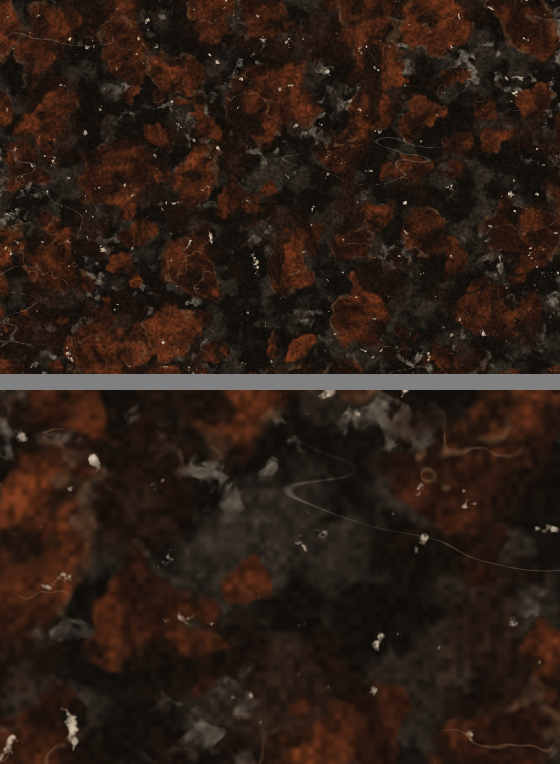
Top, the full canvas; bottom, a detail of the centre.
Write a Shadertoy shader that draws this texture.

```glsl
const vec3 BLACK_MICA = vec3(0.075, 0.060, 0.044);
const vec3 SMOKY_GREY = vec3(0.185, 0.158, 0.128);
const vec3 PALE_QUARTZ = vec3(0.42, 0.38, 0.33);
const vec3 DARK_RUST = vec3(0.145, 0.080, 0.052);
const vec3 BRIGHT_RUST = vec3(0.385, 0.185, 0.095);
const vec3 TAN_VEIN = vec3(0.40, 0.29, 0.20);
const float LARGE_CELLS = 4.8;     // grain cells per canvas height
const float SMALL_CELLS = 10.5;
const float LARGE_SHARE = 0.66;    // chance that a cell holds a grain
const float SMALL_SHARE = 0.42;
const float OUTLINE_WARP = 0.055;
const float EDGE_SOFTNESS = 0.13;
const float FLECK_SCALE = 42.0;
const float DUST_SCALE = 165.0;

// Integer hash giving three values in 0..1
vec3 hash3(vec2 cell, float seed) {
    uvec3 v = uvec3(ivec3(vec3(cell, seed)) + 4096);
    v = v * 1664525u + 1013904223u;
    v.x += v.y * v.z; v.y += v.z * v.x; v.z += v.x * v.y;
    v ^= v >> 16u;
    v.x += v.y * v.z; v.y += v.z * v.x; v.z += v.x * v.y;
    return vec3(v >> 8u) / 16777216.0;
}

float noise(vec2 p) {
    vec2 i = floor(p), f = fract(p);
    f = f * f * (3.0 - 2.0 * f);
    float low = mix(hash3(i, 0.0).x, hash3(i + vec2(1, 0), 0.0).x, f.x);
    float high = mix(hash3(i + vec2(0, 1), 0.0).x, hash3(i + vec2(1, 1), 0.0).x, f.x);
    return mix(low, high, f.y);
}

float fbm(vec2 p) {
    float sum = 0.0, amplitude = 0.533;
    for (int octave = 0; octave < 4; octave++) {
        sum += amplitude * noise(p);
        p = mat2(1.6, 1.2, -1.2, 1.6) * p + 17.3;
        amplitude *= 0.5;
    }
    return sum;
}

mat2 rotation(float angle) {
    float c = cos(angle), s = sin(angle);
    return mat2(c, s, -s, c);
}

// Thin line along the middle level of a noise field
float crack(vec2 p, float width) {
    return 1.0 - smoothstep(0.0, width, abs(fbm(p) - 0.5));
}

// Scattered oval grains: x = coverage, y = tone, z = grain angle
vec3 grains(vec2 p, float cells, float share, float seed) {
    vec2 q = p * cells, home = floor(q);
    vec3 nearest = vec3(9.0, 0.0, 0.0);
    for (int y = -1; y <= 1; y++)
    for (int x = -1; x <= 1; x++) {
        vec2 cell = home + vec2(x, y);
        vec3 place = hash3(cell, seed), form = hash3(cell, seed + 1.0);
        if (place.z > share) continue;
        float angle = form.x * 6.2832;
        vec2 offset = rotation(angle) * (q - cell - 0.15 - 0.7 * place.xy);
        offset.y *= 1.0 + 0.5 * form.y;
        float d = length(offset) / mix(0.25, 0.55, form.z) - 1.0;
        if (d < nearest.x) nearest = vec3(d, fract(form.y * 7.0 + place.x), angle);
    }
    nearest.x = 1.0 - smoothstep(-EDGE_SOFTNESS, EDGE_SOFTNESS, nearest.x);
    return nearest;
}

// Streaked red feldspar with a few pale veins
vec3 feldspar(vec2 p, vec3 grain) {
    float streak = fbm(rotation(grain.z) * p * vec2(16.0, 55.0));
    float mottle = fbm(p * 24.0 + 40.0);
    float tone = 0.10 + 0.48 * grain.y + 1.1 * (streak - 0.5) + 1.5 * (mottle - 0.5);
    vec3 color = mix(DARK_RUST, BRIGHT_RUST, clamp(tone, 0.0, 1.0));
    color = mix(color, BLACK_MICA, 0.75 * smoothstep(0.55, 0.70, fbm(p * 19.0 + 90.0)));
    float vein = crack(p * 9.0 + 60.0, 0.014) * smoothstep(0.45, 0.65, noise(p * 13.0));
    return mix(color, TAN_VEIN, 0.6 * vein);
}

// Black mica broken by smoky and pale quartz
vec3 matrix(vec2 p) {
    float smoke = smoothstep(0.43, 0.68, fbm(p * 21.0 + 5.0));
    vec3 color = mix(BLACK_MICA, SMOKY_GREY, smoke * mix(0.55, 1.1, noise(p * 60.0)));
    float patches = smoothstep(0.38, 0.62, fbm(p * 6.0 + 31.0));
    float fleck = smoothstep(0.58, 0.76, fbm(p * FLECK_SCALE + 11.0));
    color = mix(color, PALE_QUARTZ, 0.85 * fleck * patches);
    float rust = smoothstep(0.50, 0.68, fbm(p * 8.0 + 70.0));
    return mix(color, DARK_RUST, 0.6 * rust);
}

void mainImage(out vec4 fragColor, in vec2 fragCoord) {
    vec2 p = fragCoord / iResolution.y;
    vec2 warp = vec2(fbm(p * 13.0), fbm(p * 13.0 + 50.0)) - 0.5;
    vec2 fringe = vec2(noise(p * 55.0), noise(p * 55.0 + 20.0)) - 0.5;
    vec2 warped = p + 2.0 * OUTLINE_WARP * warp + 0.012 * fringe;

    vec3 color = matrix(p + 0.01 * fringe);
    vec3 small = grains(warped + 3.7, SMALL_CELLS, SMALL_SHARE, 3.0);
    color = mix(color, feldspar(p, small), small.x);
    vec3 large = grains(warped, LARGE_CELLS, LARGE_SHARE, 7.0);
    color = mix(color, feldspar(p, large), large.x);

    // Tan rims, long scratches, rare glints and fine dust
    float rim = 4.0 * large.x * (1.0 - large.x) * smoothstep(0.5, 0.7, fbm(p * 18.0 + 25.0));
    color = mix(color, TAN_VEIN, 0.5 * rim);
    float scratch = crack(p * vec2(2.0, 5.0) + 80.0, 0.006) * smoothstep(0.5, 0.7, noise(p * 7.0));
    color = mix(color, PALE_QUARTZ, 0.5 * scratch);
    float glint = smoothstep(0.76, 0.86, fbm(p * 48.0 + 130.0));
    color = mix(color, 1.6 * PALE_QUARTZ, glint);
    color *= 0.72 + 0.56 * noise(p * DUST_SCALE);
    fragColor = vec4(color, 1.0);
}
```
